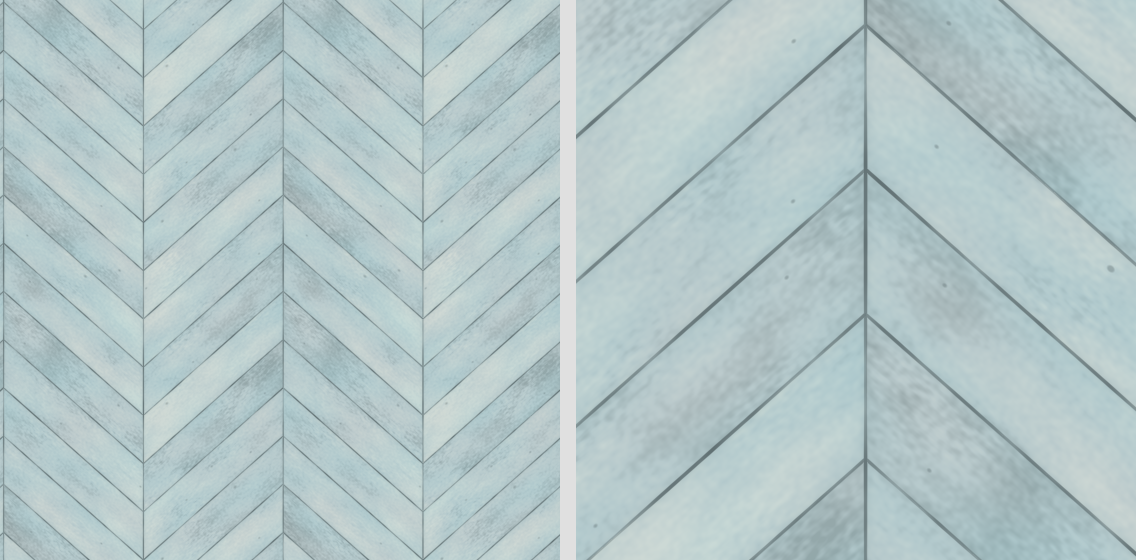
Left: the whole. Right: its middle third, enlarged.
Give the GLSL for this pattern, as a Shadertoy shader.

```glsl
const float COLUMN = 0.2496;   // width of one column of planks
const float PITCH = 0.0861;    // vertical spacing of the seams
const float DROP = 0.2214;     // fall of a seam across one column
const vec2 PEAK = vec2(0.0065, 0.9102);
const float CYCLE = 7.0;       // planks before the wood repeats

const vec3 PALE = vec3(0.772, 0.836, 0.828);
const vec3 MID = vec3(0.706, 0.788, 0.800);
const vec3 SHADE = vec3(0.600, 0.680, 0.690);
const vec3 INK = vec3(0.38, 0.44, 0.45);

// Plank tones for falling and rising columns, upward from the peak
const float FALLING[7] = float[7](0.05, -0.30, 0.00, 0.25, -0.35, 0.15, 0.10);
const float RISING[7] = float[7](-0.35, 0.50, -0.20, 0.00, 0.35, -0.10, 0.10);

vec2 hash2(vec2 p) {
    vec2 q = vec2(dot(p, vec2(127.1, 311.7)), dot(p, vec2(269.5, 183.3)));
    return fract(sin(q) * 43758.5);
}

float cornerSlope(vec2 cell, vec2 offset) {
    float angle = 6.2832 * hash2(cell).x;
    return dot(vec2(cos(angle), sin(angle)), offset);
}

float gradientNoise(vec2 p) {
    vec2 i = floor(p), f = fract(p);
    vec2 w = f * f * f * (f * (f * 6.0 - 15.0) + 10.0);
    vec2 e = vec2(0.0, 1.0);
    float low = mix(cornerSlope(i, f), cornerSlope(i + e.yx, f - e.yx), w.x);
    float high = mix(cornerSlope(i + e, f - e), cornerSlope(i + e.yy, f - e.yy), w.x);
    return mix(low, high, w.y);
}

float fbm(vec2 p) {
    float sum = 0.0, amp = 1.0;
    for (int i = 0; i < 3; i++) {
        sum += amp * gradientNoise(p);
        p = p * 2.03 + 17.3;
        amp *= 0.5;
    }
    return sum;
}

float edgeDistance(float f, float size) {
    return min(f, 1.0 - f) * size;
}

float stroke(float d, float halfWidth, float px) {
    return 1.0 - smoothstep(halfWidth - 0.8 * px, halfWidth + 0.8 * px, d);
}

// Faint knots, at most one in each cell along the plank
float knots(vec2 p, float seed, float px) {
    float cellSize = 0.09;
    float cell = floor(p.x / cellSize);
    vec2 h = hash2(vec2(cell, seed));
    vec2 centre = vec2((cell + 0.2 + 0.6 * h.x) * cellSize, 0.01 + 0.044 * h.y);
    float present = step(0.55, hash2(vec2(seed, cell + 31.0)).x);
    float d = length((p - centre) * vec2(0.75, 1.0));
    return present * stroke(d, 0.0009 + 0.0012 * h.y * h.x, 1.5 * px);
}

// Wood brightness: negative is weathered, positive is bleached
float woodTone(vec2 p, float t, float tone, vec2 seed) {
    float patches = fbm(p * vec2(11.0, 24.0) + seed);
    float grain = fbm(p * vec2(45.0, 170.0) + seed.yx);
    float pores = gradientNoise(p * vec2(130.0, 260.0) + seed);
    float speckle = gradientNoise(p * vec2(210.0, 230.0) - seed.yx);
    float wear = smoothstep(-0.1, 0.5, gradientNoise(p * vec2(9.0, 20.0) - seed) - 0.35 * tone);
    float v = 0.25 + tone + 0.7 * (t - 0.5) + 0.85 * patches;
    v += (0.22 + 0.35 * wear) * grain + (0.25 + 0.5 * wear) * pores;
    return v + 0.4 * speckle - 0.2 * wear;
}

vec3 woodColor(float v) {
    return v > 0.0 ? mix(MID, PALE, min(v, 1.3)) : mix(MID, SHADE, min(-v, 1.2));
}

void mainImage(out vec4 fragColor, in vec2 fragCoord) {
    vec2 uv = fragCoord / iResolution.xy;
    float px = 1.0 / min(iResolution.x, iResolution.y);

    // Mirrored columns: t runs from the peak joint to the valley joint
    float u = (uv.x - PEAK.x) / COLUMN;
    float side = mod(floor(u), 2.0);
    float t = mix(fract(u), 1.0 - fract(u), side);
    float s = (uv.y - PEAK.y + DROP * t) / PITCH;
    float row = mod(floor(s), CYCLE);

    // Plank space: x along the grain, y across it
    vec2 dir = normalize(vec2(COLUMN, DROP));
    float rise = fract(s) * PITCH;
    vec2 p = vec2(t * COLUMN / dir.x - rise * dir.y, rise * dir.x);
    float id = row + CYCLE * side;
    vec2 seed = 40.0 * hash2(vec2(id, 5.0)) + 3.0 * id;
    int k = int(row);
    float tone = side < 0.5 ? FALLING[k] : RISING[k];

    vec3 color = woodColor(woodTone(p, t, tone, seed));
    color += vec3(-0.05, 0.0, 0.008) * gradientNoise(p * vec2(9.0, 18.0) + seed + 9.0);
    color = mix(color, INK, 0.4 * knots(p, id, px));

    // Ink pressure along each seam and each joint
    float seamId = mod(floor(s + 0.5), CYCLE) + CYCLE * side;
    float seamInk = 0.58 + 0.45 * fbm(vec2(t * 7.0, seamId * 3.7 + 0.4));
    float jointInk = 0.58 + 0.45 * fbm(vec2(mod(s, CYCLE) * 1.3, 71.4 + step(0.5, t) * 9.0));

    // Seams between planks and joints between columns, with soft grime
    float seam = edgeDistance(fract(s), PITCH * dir.x);
    float joint = edgeDistance(fract(u), COLUMN);
    float grime = max(seamInk * exp(-seam / 0.0025), jointInk * exp(-joint / 0.0025));
    color = mix(color, SHADE, 0.6 * grime);
    float line = max(seamInk * stroke(seam, 0.0006 + 0.0006 * seamInk, px),
                     jointInk * stroke(joint, 0.0006 + 0.0006 * jointInk, px));
    color = mix(color, INK, clamp(1.15 * line, 0.0, 1.0));

    fragColor = vec4(clamp(color, 0.0, 1.0), 1.0);
}
```
